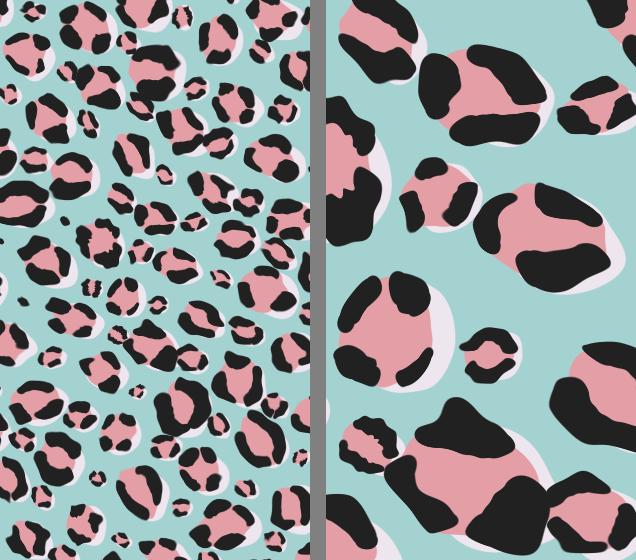
Left, the full canvas; right, a detail of the centre.
Give the GLSL for this pattern, as a WebGL 1 fragment shader.

```glsl
precision highp float;
// Leopard print: rosettes on a bent, tilted checkerboard of large and small spots.
// Each has a pink core, two to four dark rounded arcs on its rim and a pale
// offset shadow; the layers are gathered as distances and painted in order.

uniform vec2 u_resolution;

#define CELL 0.081                // lattice spacing, in canvas heights
#define LATTICE_TILT 0.36
#define JITTER 0.26
#define BEND 0.034                // large scale bending of the lattice
#define WOBBLE 0.34               // irregularity of the outlines
#define SHADOW vec2(0.30, -0.13)  // shadow offset, in spot radii
#define SPOT_ANGLE -0.6
#define TEAL vec3(0.64, 0.825, 0.82)
#define INK vec3(0.13, 0.13, 0.13)
#define PINK vec3(0.895, 0.62, 0.65)
#define PALE vec3(0.935, 0.90, 0.935)

const float PI = 3.14159265;

float rand(vec2 cell, float k) {
  return fract(sin(dot(cell, vec2(127.1, 311.7)) + k * 74.7) * 43758.5453);
}

float noise(vec2 p, float k) {
  vec2 i = floor(p), f = fract(p);
  f = f * f * (3.0 - 2.0 * f);
  return mix(mix(rand(i, k), rand(i + vec2(1.0, 0.0), k), f.x),
             mix(rand(i + vec2(0.0, 1.0), k), rand(i + 1.0, k), f.x), f.y);
}

vec2 noise2(vec2 p, float k) {
  return vec2(noise(p, k), noise(p, k + 1.0)) - 0.5;
}

mat2 rotation(float a) {
  float c = cos(a), s = sin(a);
  return mat2(c, s, -s, c);
}

// Thick arc with round, slimmer ends, centred on direction dir.
float arcBlob(vec2 q, float dir, float span, float radius, float thick, float scallop) {
  q = rotation(-dir) * q;
  float a = clamp(atan(q.y, q.x), -span, span);
  float t = a / span;
  thick *= 1.0 - 0.22 * t * t + scallop * sin(a * 11.0);
  return length(q - radius * vec2(cos(a), sin(a))) - thick;
}

// Distances of one spot: x = shadow, y = core, z = dark rim.
vec3 spot(vec2 p, vec2 cell) {
  bool small = mod(cell.x + cell.y, 2.0) > 0.5;
  float size = rand(cell, 3.0);
  float r = small ? mix(0.013, 0.028, size) : mix(0.036, 0.049, size);
  bool speck = small && rand(cell, 4.0) > 0.84;
  if (speck) r = mix(0.007, 0.012, size);

  // Into the spot's own elliptic frame, of unit radius.
  float stretch = mix(1.0, 1.2, rand(cell, 5.0));
  mat2 turn = rotation(-SPOT_ANGLE - 1.7 * (rand(cell, 6.0) - 0.5));
  vec2 axes = r * vec2(stretch, 1.0 / stretch);
  vec2 q = turn * p / axes;
  vec2 shadowQ = turn * (p - r * SHADOW) / axes;
  vec2 seed = cell * 17.0;
  q += WOBBLE * noise2(q * 1.9 + seed, 7.0);
  shadowQ += 0.6 * WOBBLE * noise2(shadowQ * 1.5 + seed, 9.0);
  if (speck) return vec3(1.0, 1.0, (length(q) - 0.85) * r);

  float rim = 9.0;
  float count = 2.0 + floor(rand(cell, 11.0) * (small ? 2.0 : 2.8));
  float start = PI * 0.5 + 0.8 * (rand(cell, 12.0) - 0.5);
  float scallop = rand(cell, 13.0) > 0.84 ? 0.16 : 0.03;
  for (int i = 0; i < 4; i++) {
    float k = float(i);
    if (k >= count) break;
    float dir = start + k * 2.0 * PI / count + 0.4 * (rand(cell, 20.0 + k) - 0.5);
    float span = PI / count * mix(0.68, 0.98, rand(cell, 30.0 + k)) - 0.34;
    float radius = mix(0.69, 0.80, rand(cell, 40.0 + k));
    float thick = mix(0.21, 0.35, rand(cell, 50.0 + k));
    rim = min(rim, arcBlob(q, dir, span, radius, thick, scallop));
  }
  return vec3(length(shadowQ) - 0.92, length(q) - 0.84, rim) * r;
}

void main() {
  vec2 p = gl_FragCoord.xy / u_resolution.y;
  p += BEND * noise2(p * 6.0, 1.0);

  // Nearest shadow, core and rim among the surrounding cells.
  vec2 grid = rotation(LATTICE_TILT) * p / CELL + 40.0;
  vec3 d = vec3(1.0);
  for (int y = -1; y <= 1; y++) {
    for (int x = -1; x <= 1; x++) {
      vec2 cell = floor(grid) + vec2(float(x), float(y));
      vec2 shift = JITTER * (vec2(rand(cell, 1.0), rand(cell, 2.0)) - 0.5);
      vec2 local = rotation(-LATTICE_TILT) * (grid - cell - 0.5 - shift) * CELL;
      d = min(d, spot(local, cell));
    }
  }

  // Paint the layers from back to front with soft edges.
  float edge = 0.9 / u_resolution.y;
  vec3 cover = 1.0 - smoothstep(-edge, edge, d);
  vec3 color = mix(TEAL, PALE, cover.x);
  color = mix(color, PINK, cover.y);
  color = mix(color, INK, cover.z);
  gl_FragColor = vec4(color, 1.0);
}
```
